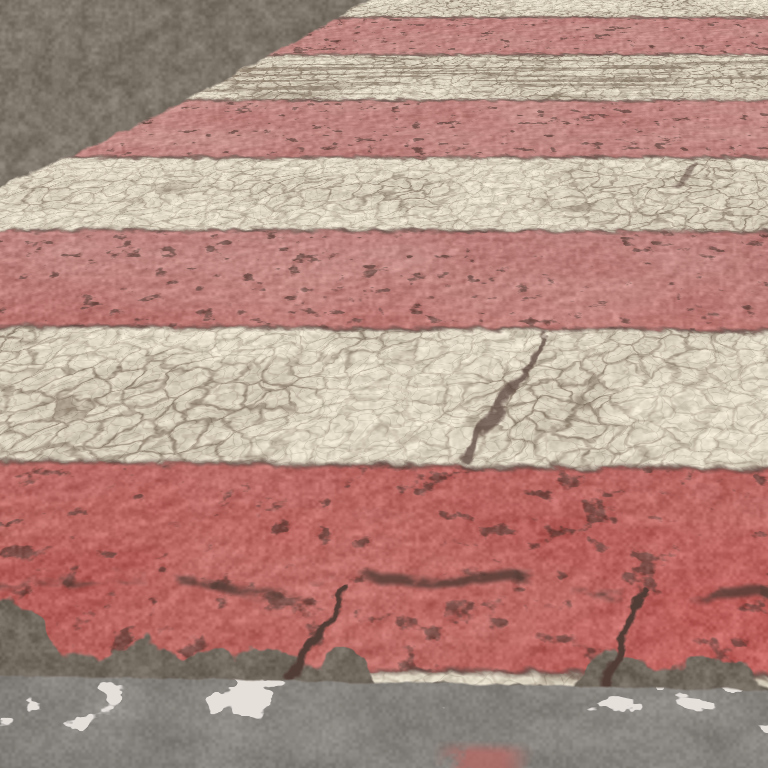
Reproduce this texture procedurally as a three.js fragment shader.

```glsl
// A worn road crossing: red and cream painted bars receding to a horizon,
// with asphalt beyond the left edge and a chipped grey kerb in front.
// A projective row index spaces the bars; noise and cell cracks age the paint.
varying vec2 vUv;

const float HORIZON = 1.4635;   // height where the bars would vanish
const float SPACING = 5.348;    // perspective scale of the rows
const float FIRST_ROW = 5.0;    // row offset of the nearest cream bar
const float KERB_TOP = 0.111;

const vec3 CREAM = vec3(0.90, 0.865, 0.795);
const vec3 CREAM_DIRT = vec3(0.56, 0.50, 0.43);
const vec3 RED_NEAR = vec3(0.735, 0.405, 0.385);
const vec3 RED_FAR = vec3(0.75, 0.525, 0.505);
const vec3 ASPHALT = vec3(0.485, 0.450, 0.410);
const vec3 KERB = vec3(0.525, 0.510, 0.490);
const vec3 CRACK = vec3(0.32, 0.235, 0.21);

float hash(vec2 p) {
  return fract(sin(dot(p, vec2(127.1, 311.7))) * 43758.5);
}

float noise(vec2 p) {
  vec2 i = floor(p), f = fract(p);
  f = f * f * (3.0 - 2.0 * f);
  return mix(mix(hash(i), hash(i + vec2(1.0, 0.0)), f.x),
             mix(hash(i + vec2(0.0, 1.0)), hash(i + 1.0), f.x), f.y);
}

float fbm(vec2 p) {
  float sum = 0.0, amp = 0.53;
  for (int i = 0; i < 4; i++) {
    sum += amp * noise(p);
    p = p * 2.03 + 17.3;
    amp *= 0.5;
  }
  return sum;
}

// Gap between the two nearest cell points: zero along the cracks
float cellGap(vec2 p) {
  vec2 cell = floor(p);
  float near = 9.0, next = 9.0;
  for (int y = -1; y <= 1; y++)
    for (int x = -1; x <= 1; x++) {
      vec2 c = cell + vec2(float(x), float(y));
      float d = length(c + vec2(hash(c), hash(c + 41.7)) - p);
      next = min(next, max(near, d));
      near = min(near, d);
    }
  return next - near;
}

float bump(float x, float a, float b) {
  return smoothstep(a, a + 0.05, x) - smoothstep(b - 0.05, b, x);
}

// Ragged crack from a to b, widening towards b
float crackLine(vec2 p, vec2 a, vec2 b, float width) {
  p += (vec2(fbm(p * 40.0), fbm(p * 40.0 + 9.0)) - 0.5) * 0.025;
  float t = clamp(dot(p - a, b - a) / dot(b - a, b - a), 0.0, 1.0);
  float w = width * (0.5 + t);
  return 1.0 - smoothstep(w * 0.4, w + 0.002, length(p - mix(a, b, t)));
}

// Light and shade of a bumpy surface, lit from the upper left
float relief(vec2 p) {
  return fbm(p) - fbm(p + vec2(-0.3, 0.35));
}

vec3 creamPaint(vec2 road, float grain, float shade) {
  vec2 p = road * vec2(25.0, 8.5);
  p.y -= p.x * 0.3;
  p += 1.5 * (vec2(fbm(p * 0.8), fbm(p * 0.8 + 31.0)) - 0.5);
  float veins = 1.0 - smoothstep(0.0, 0.24, cellGap(p));
  float fine = 1.0 - smoothstep(0.0, 0.20, cellGap(p * 2.1 + 5.0));
  float wear = smoothstep(0.35, 0.72, fbm(road * vec2(5.0, 2.0) + 3.0));
  float band = smoothstep(3.9, 4.3, road.y) - smoothstep(4.8, 5.1, road.y);
  float streak = band * smoothstep(0.43, 0.68, fbm(road * vec2(5.0, 22.0)));
  float dirt = veins * (0.28 + 0.32 * wear) + fine * 0.20 + wear * 0.17 + streak * 0.6;
  return mix(CREAM, CREAM_DIRT, clamp(dirt, 0.0, 0.9)) + shade * 0.20 + (grain - 0.5) * 0.07;
}

vec3 redPaint(vec2 road, vec2 uv, float grain, float shade) {
  vec3 col = mix(RED_NEAR, RED_FAR, smoothstep(-0.6, 2.0, road.y));
  col += (fbm(road * vec2(6.0, 3.0)) - 0.5) * vec3(0.08, 0.13, 0.12);
  col -= vec3(0.0, 0.06, 0.05) * smoothstep(0.6, 1.0, uv.x) * (1.0 - smoothstep(0.1, 0.4, uv.y));
  float pits = smoothstep(0.65, 0.79, fbm(road * vec2(42.0, 14.0) + 7.0));
  return mix(col, CRACK, pits * 0.6) + shade * 0.18 + (grain - 0.5) * 0.09;
}

vec3 kerbStone(vec2 uv, float v, float grain) {
  vec3 col = KERB + (fbm(uv * vec2(14.0, 25.0)) - 0.5) * 0.14 + (grain - 0.5) * 0.07;
  float zone = bump(uv.x, -0.1, 0.19) + bump(uv.x, 0.24, 0.38)
             + 0.7 * bump(uv.x, 0.44, 0.60) + bump(uv.x, 0.75, 1.1);
  zone *= smoothstep(0.025, 0.06, v);
  float chips = smoothstep(0.57, 0.61, fbm(uv * vec2(21.0, 36.0) + 2.0) - 0.3 * (1.0 - zone));
  float stain = bump(uv.x, 0.56, 0.70) * (1.0 - smoothstep(0.02, 0.04, v));
  col = mix(col, RED_NEAR, stain * smoothstep(0.4, 0.6, fbm(uv * 30.0)) * 0.7);
  return mix(col, vec3(0.90, 0.88, 0.86), chips);
}

void main() {
  // Road coordinates: x across, y counting bars away from the viewer
  vec2 uv = vUv;
  float v = uv.y + (uv.x - 0.5) * 0.03 * max(0.0, 0.75 - uv.y);
  float depth = HORIZON - v;
  vec2 road = vec2((uv.x - 0.5) / depth, SPACING / depth - FIRST_ROW);
  float grain = noise(uv * 230.0);
  float shade = relief(road * vec2(48.0, 16.0));

  // Alternating bars with ragged, dirty joints
  float ragged = (fbm(uv * 50.0 / depth) - 0.5) * 0.012 * depth;
  float row = road.y + ragged * SPACING / (depth * depth);
  float edge = (0.5 - abs(fract(row) - 0.5)) * depth * depth / SPACING;
  float side = mod(floor(row), 2.0) < 0.5 ? 1.0 : -1.0;
  vec3 col = mix(redPaint(road, uv, grain, shade), creamPaint(road, grain, shade),
                 smoothstep(-0.002, 0.002, edge * side));
  float joint = 1.0 - smoothstep(0.0, 0.006 * depth, edge);
  col = mix(col, CRACK + 0.06, joint * (0.35 + 0.5 * noise(uv * 60.0)));

  // Asphalt showing through the front of the nearest red bar
  vec3 asphalt = ASPHALT + (fbm(uv * 65.0) - 0.5) * 0.16 + (grain - 0.5) * 0.08;
  float bareTop = 0.095 + 0.10 * bump(uv.x, -0.1, 0.09) + 0.05 * bump(uv.x, 0.06, 0.50)
                + 0.04 * bump(uv.x, 0.74, 1.02) + (fbm(uv * 22.0) - 0.45) * 0.07;
  col = mix(col, asphalt - 0.04, 1.0 - smoothstep(-0.003, 0.004, v - bareTop));

  // Long ridge and slanting cracks
  float ridge = abs(v - 0.238 - (fbm(uv * vec2(9.0, 4.0)) - 0.5) * 0.05);
  float dashes = smoothstep(0.38, 0.65, fbm(uv * vec2(20.0, 35.0)));
  float cracks = (1.0 - smoothstep(0.002, 0.012, ridge)) * dashes * 0.8;
  cracks = max(cracks, crackLine(uv, vec2(0.45, 0.235), vec2(0.385, 0.12), 0.006));
  cracks = max(cracks, crackLine(uv, vec2(0.845, 0.235), vec2(0.785, 0.11), 0.006));
  cracks = max(cracks, 0.7 * crackLine(uv, vec2(0.71, 0.56), vec2(0.61, 0.405), 0.006));
  cracks = max(cracks, 0.5 * crackLine(uv, vec2(0.91, 0.79), vec2(0.88, 0.76), 0.004));
  col = mix(col, CRACK, cracks);

  // Open road on the left and kerb in front
  float border = uv.y - (0.757 + 0.42 * uv.x + 0.19 * uv.x * uv.x) + (fbm(uv * 60.0) - 0.5) * 0.012;
  col = mix(col, asphalt, smoothstep(-0.002, 0.003, border));
  float kerb = 1.0 - smoothstep(-0.002, 0.002, v - KERB_TOP + ragged * 0.4);
  col = mix(col, kerbStone(uv, v, grain), kerb);
  gl_FragColor = vec4(clamp(col, 0.0, 1.0), 1.0);
}
```
